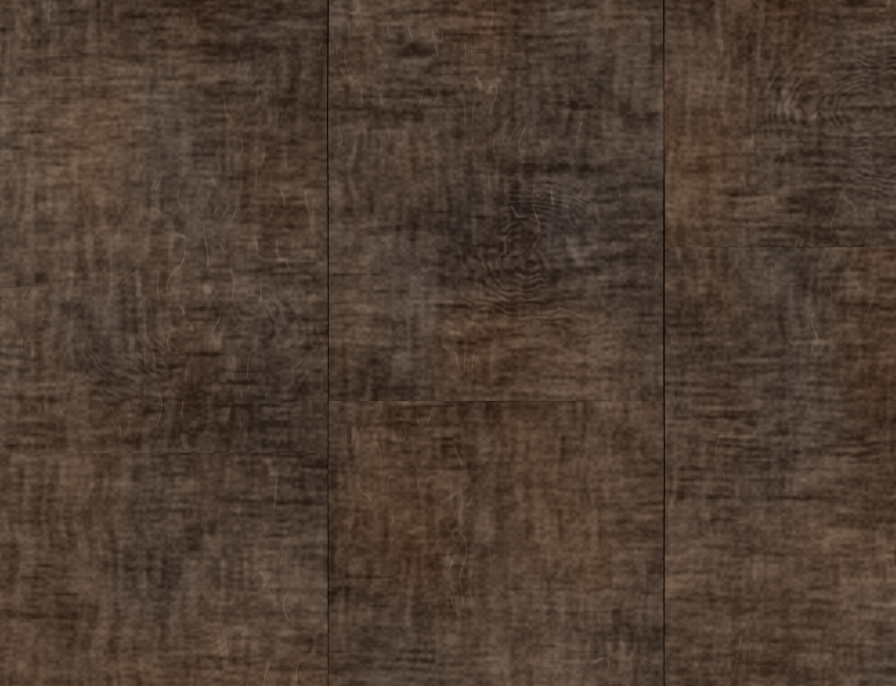
A Shadertoy shader for this texture:

```glsl
// Dark, worn oak planks seen from above: three columns of boards with thin seams.
// Each board layers cloudy stains, vertical grain, horizontal saw marks,
// growth rings around a knot, pale scratches and dark cracks into one tone.

float hash(vec2 p) {
    return fract(sin(dot(p, vec2(127.1, 311.7))) * 43758.55);
}

// Smooth value noise, -1 to 1
float noise(vec2 p) {
    vec2 cell = floor(p), f = fract(p);
    f = f * f * (3.0 - 2.0 * f);
    float low = mix(hash(cell), hash(cell + vec2(1, 0)), f.x);
    float high = mix(hash(cell + vec2(0, 1)), hash(cell + vec2(1, 1)), f.x);
    return 2.0 * mix(low, high, f.y) - 1.0;
}

float fbm(vec2 p) {
    float sum = 0.0, weight = 0.5;
    for (int i = 0; i < 5; i++) {
        sum += weight * noise(p);
        p = mat2(1.6, 1.2, -1.2, 1.6) * p + 7.3;
        weight *= 0.5;
    }
    return sum;
}

// Broken pale threads running mostly upright
float scratches(vec2 p) {
    vec2 bent = p + 0.012 * vec2(noise(p * 24.0), noise(p * 19.0 + 5.0));
    float thread = smoothstep(0.24, 0.0, abs(noise(bent * vec2(66, 22))));
    float broken = smoothstep(-0.1, 0.5, noise(p * vec2(60, 42) + 3.0));
    float patches = smoothstep(-0.3, 0.5, noise(p * vec2(9, 6) + 11.0));
    return thread * broken * patches;
}

// Dark, short horizontal splits
float cracks(vec2 p) {
    float split = smoothstep(0.35, 0.8, noise(p * vec2(20, 120) + 31.0));
    return split * smoothstep(-0.2, 0.5, noise(p * vec2(6, 9) + 17.0));
}

void mainImage(out vec4 fragColor, in vec2 fragCoord) {
    vec2 p = fragCoord / iResolution.y;
    float pixel = 1.0 / iResolution.y;

    // Board layout
    float boardX = (p.x + 0.012) / 0.49;
    float column = floor(boardX);
    float joint = 0.34 + 0.075 * column * column;
    float upper = step(joint, p.y);
    vec2 board = vec2(column, upper);
    vec2 q = p + 3.7 * board + 1.3;

    // Stains, shared partly across boards
    float tone = 1.7 * fbm(q * vec2(4.5, 5.0)) + 0.9 * fbm(p * 3.0 + 40.0);
    tone += 0.3 * (hash(board + 4.0) - 0.5);
    tone += 0.55 * noise(q * vec2(17, 42));

    // Crossing grain: upright fibres and level saw marks trade places
    float sawn = smoothstep(-0.5, 0.5, noise(q * vec2(5, 7) + 23.0));
    vec2 wavy = q + vec2(0.008 * noise(q * vec2(12, 20)), 0.004 * noise(q * 14.0));
    float fibres = noise(wavy * vec2(140, 17)) + 0.7 * noise(wavy * vec2(95, 40));
    float saw = noise(wavy * vec2(18, 150)) + 0.9 * noise(wavy * vec2(45, 170) + 9.0);
    tone += mix(1.0, 0.45, sawn) * fibres + mix(0.45, 1.05, sawn) * saw;

    // Knot with uneven growth rings and a smoky centre
    vec2 knot = vec2((column + 0.6) * 0.49 - 0.01, joint + mix(-0.25, 0.2, upper));
    vec2 away = (p - knot) * vec2(0.9, 1.3);
    float radius = length(away) + 0.06 * fbm(q * 9.0);
    float knotArea = smoothstep(0.24, 0.08, radius) * mix(0.35, 1.0, upper);
    float ringPatch = smoothstep(-0.5, 0.4, noise(q * 13.0 + 6.0));
    float rings = sin(480.0 * radius + 3.0 * noise(q * 28.0));
    float ringWear = 0.7 + 0.6 * noise(q * 75.0);
    tone += 0.95 * knotArea * ringPatch * rings * ringWear;
    float smoke = knotArea * smoothstep(-0.4, 0.5, noise(q * 6.0 + 2.0));
    tone -= 0.75 * smoke;

    // Surface wear
    tone += 1.5 * scratches(q) * (1.0 + 0.4 * knotArea);
    tone -= 1.2 * cracks(q);
    tone += 0.85 * noise(q * vec2(190, 200)) + 0.45 * noise(q * 115.0 + 8.0);

    // Umber to taupe, with rusty and smoky areas
    float level = clamp(0.49 + 0.225 * tone, -0.15, 1.3);
    vec3 color = mix(vec3(0.203, 0.144, 0.108), vec3(0.42, 0.348, 0.29), level);
    float rust = fbm(q * vec2(7, 4) + 51.0);
    color += vec3(0.03, 0.0, -0.02) * rust;
    color += vec3(-0.01, 0.0, 0.014) * smoke;

    // Long seams, clearer in places, and barely visible end joints
    float seamDistance = abs(fract(boardX + 0.5) - 0.5) * 0.49;
    float seam = smoothstep(0.0012 + pixel, 0.0002, seamDistance);
    seam *= 0.5 + 0.35 * noise(vec2(column, p.y * 6.0));
    float endJoint = smoothstep(0.001 + pixel, 0.0, abs(p.y - joint));
    endJoint *= smoothstep(-0.4, 0.6, noise(vec2(p.x * 14.0, column)));
    color *= 1.0 - max(seam, 0.15 * endJoint);

    fragColor = vec4(color, 1.0);
}
```
